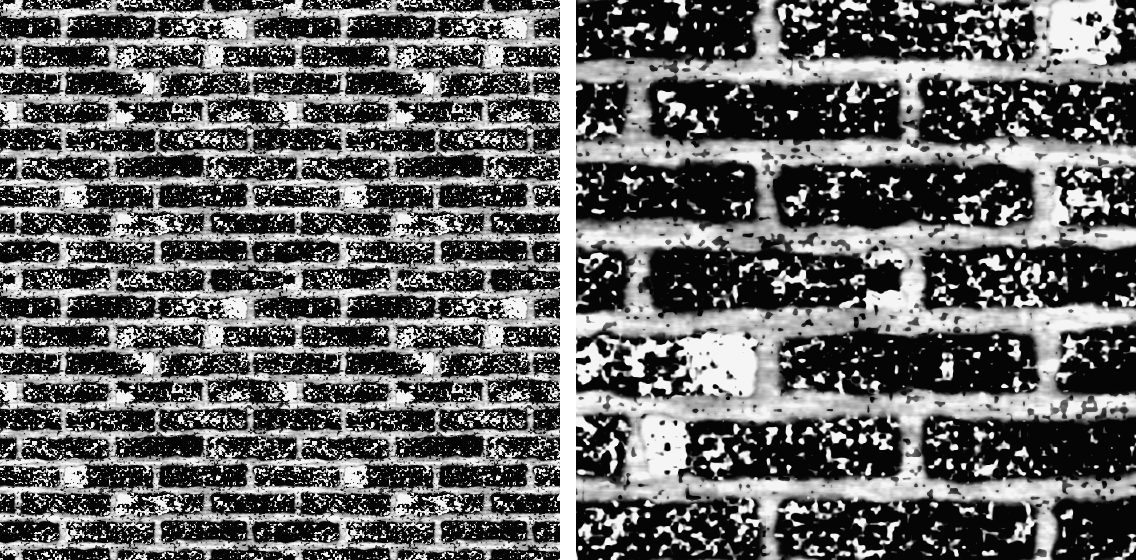
Left: the whole. Right: its middle third, enlarged.
A WebGL 2 fragment shader for this texture:

```glsl
#version 300 es
precision highp float;

uniform vec2 u_resolution;
out vec4 fragColor;

const float TILES = 2.0;                 // identical blocks across and down
const vec2 BRICKS = vec2(3.0, 10.0);     // bricks per block
const float ASPECT = BRICKS.y / BRICKS.x;
const float JOINT_EVEN = 0.21;           // head joint position by row parity
const float JOINT_ODD = 0.68;
const vec2 HALF_SIZE = vec2(1.575, 0.385); // brick half size, in row heights
const float CORNER = 0.10;
const float EDGE_ROUGHNESS = 0.20;
const float ROW_SAG = 0.14;
const float SPECKLE_LEVEL = 0.63;        // higher means fewer light specks
const float SPECKLE_SOFT = 0.10;
const vec3 SOOT = vec3(0.02);
const vec3 CHALK = vec3(0.96);

float hash(vec2 cell, float salt) {
  vec3 p = fract(vec3(cell, salt) * 0.1031);
  p += dot(p, p.zyx + 31.32);
  return fract((p.x + p.y) * p.z);
}

// Value noise that wraps over the block
float noise(vec2 t, vec2 freq, float salt) {
  vec2 p = t * freq;
  vec2 c = floor(p);
  vec2 f = p - c;
  f = f * f * (3.0 - 2.0 * f);
  vec2 a = mod(c, freq);
  vec2 b = mod(c + 1.0, freq);
  return mix(mix(hash(a, salt), hash(vec2(b.x, a.y), salt), f.x),
             mix(hash(vec2(a.x, b.y), salt), hash(b, salt), f.x), f.y);
}

float fbm(vec2 t, vec2 freq, float salt) {
  float sum = 0.0;
  float weight = 0.5;
  for (int i = 0; i < 4; i++) {
    sum += weight * noise(t, freq, salt + float(i));
    freq *= 2.0;
    weight *= 0.5;
  }
  return sum / 0.9375;
}

float roundedBox(vec2 p, vec2 halfSize, float radius) {
  vec2 q = abs(p) - halfSize + radius;
  return length(max(q, 0.0)) + min(max(q.x, q.y), 0.0) - radius;
}

void main() {
  vec2 t = fract(gl_FragCoord.xy / u_resolution * TILES);
  float pixel = TILES * BRICKS.y / u_resolution.y;

  // Running bond with slightly sagging courses
  vec2 q = t * BRICKS;
  q.y += ROW_SAG * (noise(t, vec2(6.0, 10.0), 3.0) - 0.5);
  float row = floor(q.y + 0.5);
  q.x -= mod(row, 2.0) < 0.5 ? JOINT_EVEN : JOINT_ODD;
  vec2 id = mod(vec2(floor(q.x), row), BRICKS);
  vec2 local = vec2(fract(q.x) - 0.5, q.y - row);

  // Brick outline, each a little different and chipped
  vec2 jitter = vec2(hash(id, 11.0), hash(id, 12.0)) - 0.5;
  vec2 p = local * vec2(ASPECT, 1.0) - jitter * vec2(0.08, 0.04);
  vec2 halfSize = HALF_SIZE - vec2(0.07, 0.04) * hash(id, 13.0);
  float d = roundedBox(p, halfSize, CORNER);
  d += EDGE_ROUGHNESS * (fbm(t, vec2(30.0, 40.0), 20.0) - 0.5);
  float soft = max(0.035, 0.7 * pixel);
  float brick = 1.0 - smoothstep(-soft, soft, d);

  // Fine grain shared by brick and mortar
  float grain = 0.6 * noise(t, vec2(125.0, 135.0), 31.0)
              + 0.4 * noise(t, vec2(210.0, 220.0), 37.0);
  float blotch = fbm(t, vec2(14.0, 24.0), 41.0) - 0.5;

  // Whitewashed ends on some bricks
  float side = hash(id, 51.0) < 0.5 ? -1.0 : 1.0;
  float worn = smoothstep(0.42, 0.85, hash(id, 52.0));
  float end = smoothstep(0.08, 0.48, local.x * side);
  float patchMask = smoothstep(0.40, 0.72, fbm(t, vec2(11.0, 26.0), 61.0) + 0.25 * end - 0.10);
  float whitewash = worn * end * patchMask;

  // Specks, thinned toward a dark rim
  float tone = 0.16 * (hash(id, 53.0) - 0.55);
  float rim = smoothstep(-0.12, 0.0, d) * (1.0 - whitewash);
  float level = grain + 0.55 * blotch + tone + 0.50 * whitewash - 0.14 * rim;
  float brickLight = smoothstep(SPECKLE_LEVEL - SPECKLE_SOFT,
                                SPECKLE_LEVEL + SPECKLE_SOFT, level);

  // Chalky mortar with level streaks and dark pits
  float streak = fbm(t, vec2(16.0, 90.0), 71.0);
  float mortarLight = 0.86 + 0.75 * (streak - 0.5) + 0.35 * (grain - 0.5);
  float pits = 1.0 - smoothstep(0.20, 0.34, grain + 0.5 * blotch);
  float shade = 1.0 - smoothstep(0.0, 0.09, d);
  mortarLight = clamp(mortarLight - 0.55 * pits - 0.20 * shade, 0.0, 1.0);

  fragColor = vec4(mix(SOOT, CHALK, mix(mortarLight, brickLight, brick)), 1.0);
}
```
